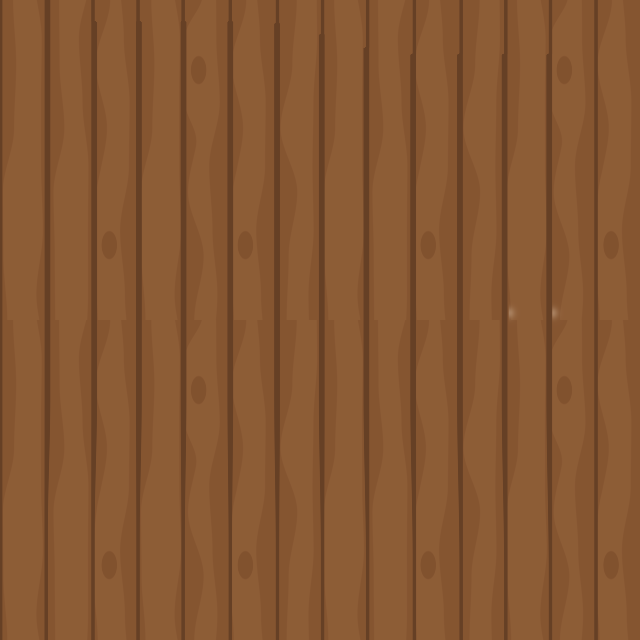
Reproduce this texture procedurally as a three.js fragment shader.

```glsl
// Fourteen upright wooden planks with dark gaps, two-tone wavy grain and oval knots.
// A loop finds the plank and its gap; noise along each plank bends the grain,
// which repeats twice down the canvas. Lengths across are in plank widths.
varying vec2 vUv;

float hash(float n) {
  return fract(sin(n * 12.9898) * 43758.5453);
}

float noise(float x) {
  float cell = floor(x);
  float f = fract(x);
  return mix(hash(cell), hash(cell + 1.0), f * f * (3.0 - 2.0 * f));
}

// Slightly uneven gap positions, cycling every four planks
float gapCentre(float i) {
  return i + 0.015 + 0.023 * (1.0 - cos(i * 1.5708));
}

// Gap that is thin at both ends and wider along the middle
float gapMask(float x, float down, float i) {
  float inner = step(0.5, i) * step(i, 12.5);
  float start = i < 1.5 ? -0.1 : mix(0.032, 0.083, smoothstep(5.5, 9.0, i));
  float wide = inner * smoothstep(start, start + 0.003, down);
  wide *= 1.0 - smoothstep(0.62, mix(0.82, 0.9, i / 12.0), down);
  float shift = inner * (1.0 - wide) * 0.027 * clamp((i - 5.0) / 3.0, -1.0, 1.0);
  float halfWidth = mix(0.038, 0.063, wide);
  return 1.0 - smoothstep(-0.012, 0.012, abs(x - gapCentre(i) - shift) - halfWidth);
}

void main() {
  vec3 lightWood = vec3(0.553, 0.363, 0.212);
  vec3 darkWood = vec3(0.523, 0.334, 0.190);
  vec3 knotWood = vec3(0.507, 0.320, 0.180);
  vec3 gapColor = vec3(0.400, 0.250, 0.145);

  float x = vUv.x * 14.0;
  float down = 1.0 - vUv.y;
  float t = fract(down * 2.0);

  // Find the plank and gather the gaps
  float plank = 0.0;
  float gap = 0.0;
  for (int k = 0; k < 14; k++) {
    float i = float(k);
    if (x > gapCentre(i)) plank = i;
    gap = max(gap, gapMask(x, down, i));
  }
  float across = x - gapCentre(plank);

  // Plank kinds cycle, with the first three set back by one
  float kind = mod(plank - (plank < 2.5 ? 1.0 : 0.0), 8.0);
  bool lowKnot = abs(mod(kind, 4.0) - 1.0) < 0.5;
  bool highKnot = abs(kind - 4.0) < 0.5;
  bool knotted = lowKnot || highKnot;
  float knotT = highKnot ? 0.219 : 0.766;

  // Light band between two wavy dark sides
  float seed = highKnot ? 4.0 : mod(kind, 4.0);
  float left = mix(0.03, 0.46, noise(t * 5.0 + seed * 17.0 + 3.0));
  float right = mix(0.66, 0.98, noise(t * 5.0 + seed * 17.0 + 120.4));
  if (knotted) {
    left *= smoothstep(0.08, 0.24, abs(t - knotT));
    right -= 0.14;
  }
  float band = smoothstep(-0.015, 0.015, across - left);
  band *= 1.0 - smoothstep(-0.015, 0.015, across - right);
  vec3 color = mix(darkWood, lightWood, band);

  // Oval knots
  vec2 knotPos = vec2(across - 0.33, (t - knotT) * 7.0) / vec2(0.168, 0.306);
  float knot = 1.0 - smoothstep(0.93, 1.07, length(knotPos));
  color = mix(color, knotWood, knotted ? knot : 0.0);

  color = mix(color, gapColor, gap);

  // Two small pale scuffs beside gaps near the middle
  for (int j = 0; j < 2; j++) {
    vec2 q = vec2(x - 11.13 - 0.95 * float(j), (down - 0.489) * 14.0);
    float glow = exp(-dot(q, q) * 65.0) * smoothstep(-0.02, 0.02, q.x);
    color = mix(color, vec3(0.76, 0.63, 0.51), 0.6 * glow);
  }

  gl_FragColor = vec4(color, 1.0);
}
```
